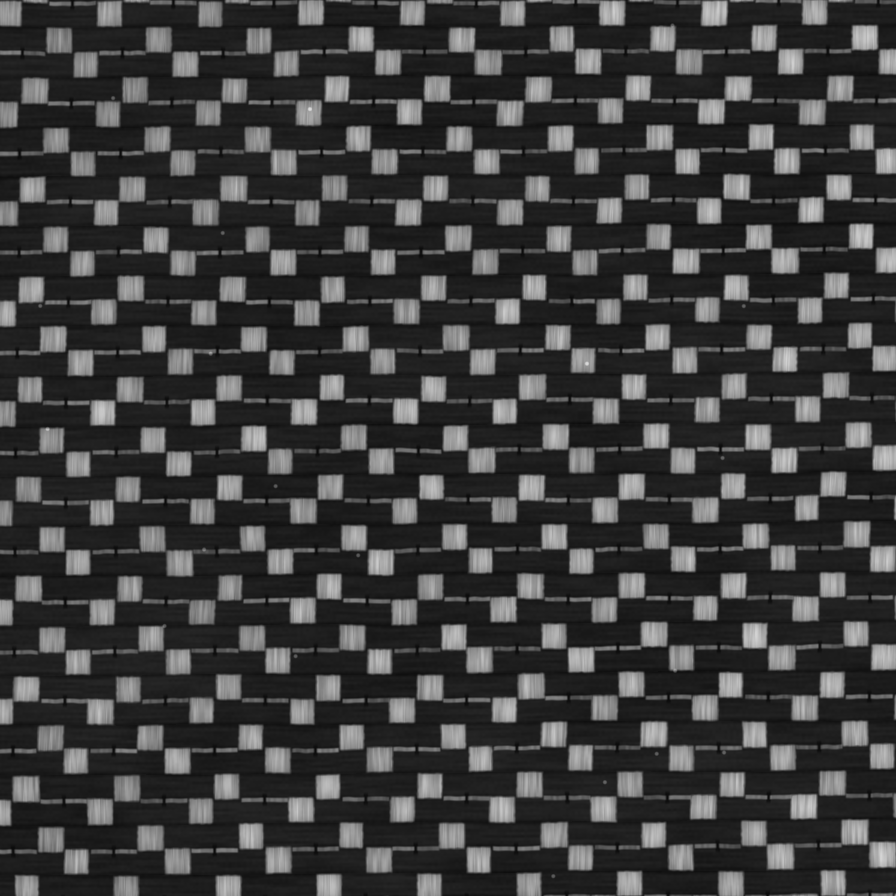
This texture is drawn by a three.js fragment shader. Its source:

```glsl
// Four-harness satin weave: dark horizontal tapes crossed by pale square warp floats.
varying vec2 vUv;

float hash(vec2 p) {
  vec3 q = fract(vec3(p.xyx) * 0.1031);
  q += dot(q, q.yzx + 33.33);
  return fract((q.x + q.y) * q.z);
}

float noise(vec2 p) {
  vec2 i = floor(p), f = fract(p);
  f = f * f * (3.0 - 2.0 * f);
  return mix(mix(hash(i), hash(i + vec2(1.0, 0.0)), f.x),
             mix(hash(i + vec2(0.0, 1.0)), hash(i + 1.0), f.x), f.y);
}

// Thread coordinates: x counts warp columns, y counts weft rows downwards
vec2 threadSpace(vec2 uv) {
  float down = 1.0 - uv.y;
  float drift = 0.37 * down * (2.0 - down);
  float tilt = uv.x * (0.1 + 0.18 * down);
  return vec2(35.6 * uv.x + 0.14 + drift, 35.9 * down - 0.1 + tilt)
       + 0.09 * (vec2(noise(uv * 14.0), noise(uv * 14.0 + 40.0)) - 0.5);
}

// Column of the warp float within each group of four: 0, 2, 3, 1
float floatColumn(float row) {
  float k = mod(row, 4.0);
  return k < 1.5 ? 2.0 * k : 7.0 - 2.0 * k;
}

// Dark tape with fine lengthwise fibres and shaded edges
float weftTape(vec2 t) {
  float row = floor(t.y);
  float fibres = noise(vec2(t.x * 0.9 + row * 7.3, t.y * 9.0)) - 0.5;
  float edge = smoothstep(0.32, 0.5, abs(fract(t.y) - 0.5));
  float haze = noise(t * vec2(0.25, 0.4) + 9.0) - 0.5;
  return 0.118 + 0.035 * fibres + 0.03 * haze - 0.035 * edge;
}

// Thin warp glints in the seam above every second row, parted by a dark hole
float seamGlints(vec2 t, float shade) {
  float seam = floor(t.y * 0.5 + 0.5);
  float start = mod(seam, 2.0) < 0.5 ? 2.0 : 0.0;
  float u = mod(t.x - start, 4.0);
  float v = t.y - 2.0 * seam - 0.04;
  float hole = smoothstep(0.13, 0.04, abs(u - 1.05)) * smoothstep(0.32, 0.12, abs(v));
  shade = mix(shade, 0.04, 0.85 * hole);
  float along = smoothstep(0.49, 0.38, abs(abs(u - 1.05) - 0.49));
  float across = smoothstep(0.14, 0.03, abs(v + 0.04 * (noise(t * 3.0) - 0.5)));
  float tone = 0.32 + 0.16 * hash(vec2(floor(t.x - 0.05), seam)) + 0.1 * (noise(t * vec2(9.0, 2.0)) - 0.5);
  return mix(shade, tone, along * across);
}

// Pale squares with vertical fibres, one in four columns of each row
float warpFloats(vec2 t, float shade, float light) {
  for (int i = -1; i <= 1; i++) {
    float row = floor(t.y) + float(i);
    float column = floatColumn(row);
    float group = floor((t.x - column - 0.5) / 4.0 + 0.5);
    vec2 id = vec2(group + 60.0, row + 20.0);
    vec2 center = vec2(column + 4.0 * group + 0.5 + 0.07 * mod(column, 2.0),
                       row + 0.5 + 0.06 * (mod(row, 2.0) - 0.5));
    center += 0.06 * (vec2(hash(id), hash(id + 31.0)) - 0.5);
    vec2 size = vec2(0.5 + 0.06 * (hash(id + 57.0) - 0.5), 0.51);
    vec2 d = t - center;
    vec2 border = abs(d) - size + 0.03 * (noise(t * 7.0) - 0.5);
    vec2 cover = 1.0 - smoothstep(-0.08, 0.07, border);

    float fibres = 0.65 * noise(vec2(t.x * 9.0, t.y * 0.8 + row * 5.0))
                 + 0.35 * noise(vec2(t.x * 21.0, t.y * 1.5 + row * 3.0)) - 0.5;
    float tone = light + 0.1 * (hash(id + 83.0) - 0.5) + 0.25 * fibres;
    tone *= 1.06 - 0.5 * d.x * d.x - 0.65 * d.y * d.y;
    shade = mix(shade, tone, cover.x * cover.y);
  }
  return shade;
}

// Sparse pale dust
float dust(vec2 uv) {
  vec2 cell = floor(uv * 14.0);
  vec2 spot = 0.15 + 0.7 * vec2(hash(cell + 5.0), hash(cell + 71.0));
  float d = length(fract(uv * 14.0) - spot);
  return step(0.88, hash(cell + 19.0)) * smoothstep(0.045, 0.012, d);
}

void main() {
  vec2 t = threadSpace(vUv);
  float light = 0.57 + 0.07 * vUv.x + 0.05 * (noise(vUv * 4.0) - 0.5);
  float shade = weftTape(t);
  shade = seamGlints(t, shade);
  shade = warpFloats(t, shade, light);
  shade += 0.25 * dust(vUv) + 0.015 * (noise(vUv * 300.0) - 0.5);
  gl_FragColor = vec4(vec3(shade), 1.0);
}
```
